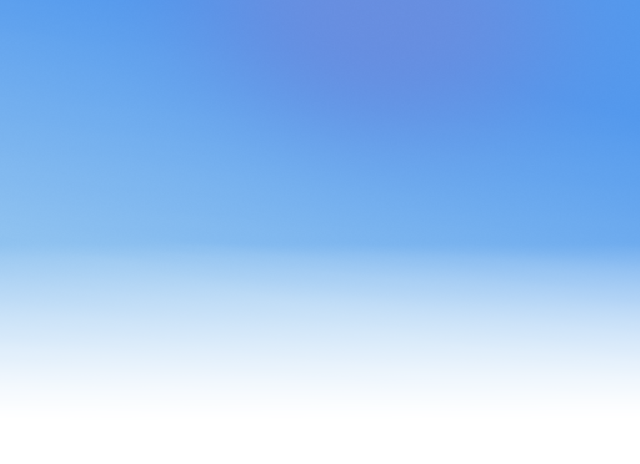
This background is drawn by a Shadertoy shader. Its source:

```glsl
// A clear sky: a tilted blue gradient with a soft violet glow near the top,
// sinking into white haze below. Built from linear ramps, one Gaussian glow
// and faint stretched value noise for the streaks.

// Sine-free hash of a lattice cell
float hash(vec2 cell) {
    vec3 p = fract(vec3(cell.xyx) * 0.1031);
    p += dot(p, p.yzx + 33.33);
    return fract((p.x + p.y) * p.z);
}

float valueNoise(vec2 p) {
    vec2 cell = floor(p);
    vec2 f = fract(p);
    f = f * f * (3.0 - 2.0 * f);
    float low = mix(hash(cell), hash(cell + vec2(1.0, 0.0)), f.x);
    float high = mix(hash(cell + vec2(0.0, 1.0)), hash(cell + 1.0), f.x);
    return mix(low, high, f.y);
}

// Streaks in two octaves, centred on zero
float streaks(vec2 uv) {
    vec2 p = vec2(uv.x * 3.0, (uv.y + 0.12 * uv.x) * 36.0);
    return valueNoise(p) + 0.5 * valueNoise(p * 2.3 + 17.0) - 0.75;
}

void mainImage(out vec4 fragColor, in vec2 fragCoord) {
    vec2 uv = fragCoord / iResolution.xy;
    float depth = 1.0 - uv.y; // distance below the top edge
    float streak = streaks(uv);

    // Tilted gradient: deep at upper right, pale at lower left
    float tilted = depth - 0.35 * uv.x + 0.012 * streak;
    vec3 deepBlue = vec3(0.325, 0.6, 0.93);
    vec3 paleBlue = vec3(0.56, 0.76, 0.94);
    vec3 color = mix(deepBlue, paleBlue, clamp((tilted + 0.1) / 0.6, 0.0, 1.0));

    // Violet glow, leaning down to the right
    vec2 offset = vec2(uv.x - 0.59, depth - 0.02 - 0.12 * (uv.x - 0.59));
    float glow = exp(-pow(dot(offset / vec2(0.29, 0.27), offset / vec2(0.29, 0.27)), 1.4));
    color = mix(color, vec3(0.41, 0.555, 0.875), 0.95 * glow);

    // White haze, full near the bottom
    float rise = clamp((depth - 0.515 + 0.006 * streak) / 0.395, 0.0, 1.0);
    float haze = (1.0 - pow(1.0 - rise, 1.35)) * smoothstep(-0.06, 0.12, rise);
    haze *= smoothstep(0.0, 0.05, rise);
    color = mix(color, vec3(1.0), haze);

    // Fine grain, fading out in the white
    float grain = hash(floor(uv * vec2(512.0, 372.0))) - 0.5;
    color += 0.006 * grain * (1.0 - haze);

    fragColor = vec4(clamp(color, 0.0, 1.0), 1.0);
}
```
